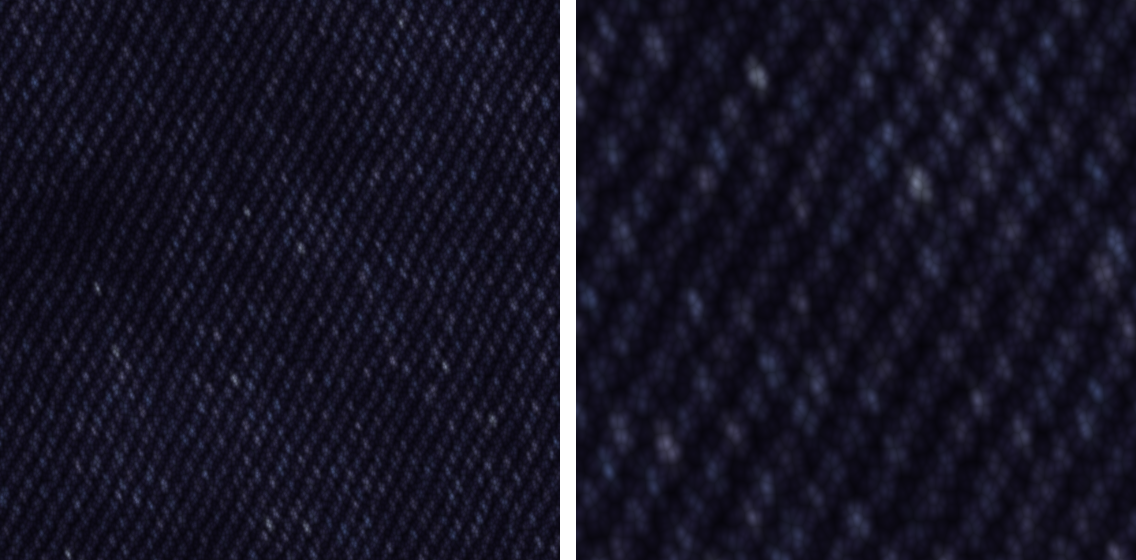
Left, the full canvas; right, a detail of the centre.
This texture is drawn by a Shadertoy shader. Its source:

```glsl
const float RIBS = 30.0;          // diagonal ribs across the canvas
const float ROWS = 51.0;          // stitches up the canvas
const float RIB_LEAN = 0.52;      // sideways travel of a rib per unit of height
const float STITCH_LEAN = -0.30;  // stitches tilt against the ribs
const vec2 STITCH_SIZE = vec2(0.0056, 0.0112);
const float WOBBLE = 0.0026;
const float GRAIN_CELLS = 150.0;
const float GRAIN_AMOUNT = 0.85;
const float WEAR_AMOUNT = 0.9;
const float FLECK_CHANCE = 0.008;

const vec3 GAP_COLOR = vec3(0.038, 0.030, 0.072);
const vec3 CLOTH_COLOR = vec3(0.078, 0.067, 0.135);
const vec3 GREY_THREAD = vec3(0.285, 0.280, 0.370);
const vec3 BLUE_THREAD = vec3(0.200, 0.250, 0.380);
const vec3 FLECK_COLOR = vec3(0.420, 0.450, 0.520);

vec3 hash3(vec2 cell) {
    vec3 q = fract(cell.xyx * vec3(0.1031, 0.1030, 0.0973));
    q += dot(q, q.yxz + 33.33);
    return fract((q.xxy + q.yzz) * q.zyx);
}

// Distance to the nearest scattered point, for fibre grain
float cellular(vec2 p) {
    vec2 cell = floor(p);
    float nearest = 2.0;
    for (int y = -1; y <= 1; y++) {
        for (int x = -1; x <= 1; x++) {
            vec2 id = cell + vec2(x, y);
            vec2 offset = id + hash3(id + 71.0).xy - p;
            nearest = min(nearest, dot(offset, offset));
        }
    }
    return sqrt(nearest);
}

// Broad worn and dark areas, about -1 to 1
float wearPatches(vec2 p) {
    float sum = 0.0;
    float weight = 0.5;
    for (int i = 0; i < 5; i++) {
        p = mat2(0.8, 0.6, -0.6, 0.8) * p + 1.7;
        sum += weight * sin(p.x * 5.0 + 1.6 * sin(p.y * 4.0)) * cos(p.y * 4.3);
        p *= 1.8;
        weight *= 0.75;
    }
    return sum;
}

// Uneven yarn tension bends the ribs
vec2 bendYarn(vec2 p) {
    return p + WOBBLE * vec2(
        sin(p.y * 17.0 + 3.0 * sin(p.x * 7.0)) + 0.5 * sin(p.y * 53.0 + p.x * 31.0),
        sin(p.x * 23.0 + 2.0 * sin(p.y * 11.0)));
}

void mainImage(out vec4 fragColor, in vec2 fragCoord) {
    vec2 p = fragCoord / iResolution.y;
    vec2 cloth = bendYarn(p);
    float wear = WEAR_AMOUNT * wearPatches(p);
    float grain = cellular(p * GRAIN_CELLS * vec2(1.0, 0.75));

    // Dark ground, lighter along the ribs
    float across = (cloth.x - RIB_LEAN * cloth.y) * RIBS;
    float ridge = 0.5 - 0.5 * cos(6.28318 * across);
    float ground = 0.05 + 0.85 * ridge + 0.35 * wear;
    vec3 color = mix(GAP_COLOR, CLOTH_COLOR, clamp(ground, 0.0, 1.3));

    // Stitches, with those of the neighbouring ribs and rows
    float rib = floor(across);
    for (int i = -1; i <= 1; i++) {
        float ribId = rib + float(i);
        float stagger = hash3(vec2(ribId + 90.0, 7.0)).x;
        float row = floor(cloth.y * ROWS - stagger);
        for (int j = -1; j <= 1; j++) {
            vec2 id = vec2(ribId, row + float(j));
            vec3 random = hash3(id + 120.0);
            vec3 shape = hash3(id + 310.0);

            vec2 center;
            center.y = (id.y + 0.5 + stagger + 0.3 * (shape.x - 0.5)) / ROWS;
            center.x = (ribId + 0.5 + 0.16 * (shape.y - 0.5)) / RIBS + RIB_LEAN * center.y;

            vec2 d = cloth - center;
            d.x -= STITCH_LEAN * d.y;
            d /= STITCH_SIZE * mix(0.8, 1.1, shape.z);
            float cover = exp(-dot(d, d));

            float fade = mix(0.2, 0.8, random.x * random.x) * (1.0 + 0.75 * wear);
            vec3 thread = mix(GREY_THREAD, BLUE_THREAD, random.y);
            float fleck = step(1.0 - FLECK_CHANCE, random.z);
            thread = mix(thread, FLECK_COLOR, fleck);
            fade = mix(fade, 0.8, fleck);
            color = mix(color, thread, cover * clamp(fade, 0.05, 0.95));
        }
    }

    // Fibre grain
    color *= 1.0 + GRAIN_AMOUNT * (0.45 - grain);
    fragColor = vec4(color, 1.0);
}
```
